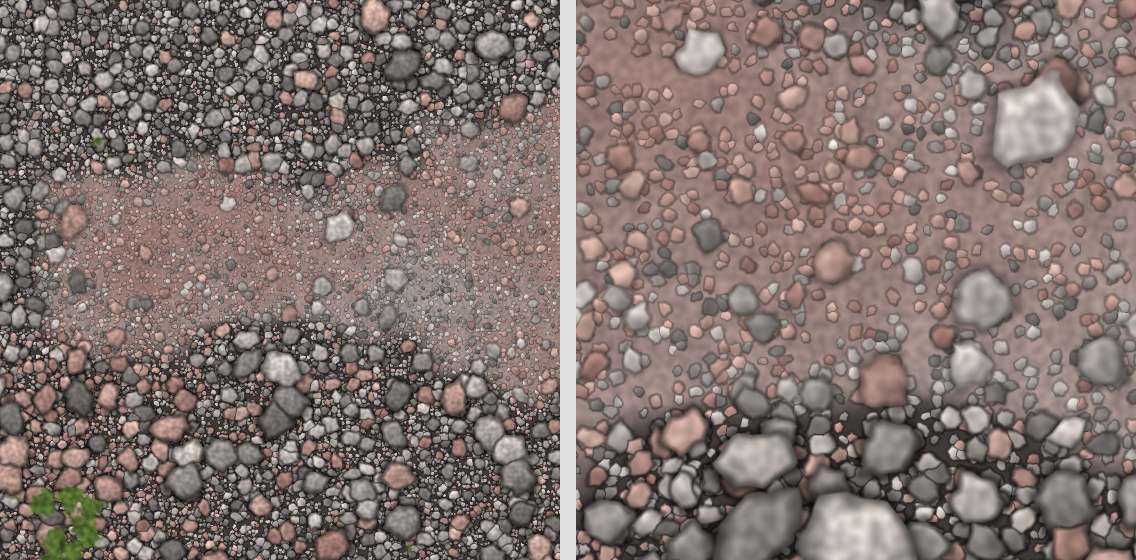
Left: the whole. Right: its middle third, enlarged.
Reproduce this texture procedurally as a three.js fragment shader.

```glsl
varying vec2 vUv;

const vec3 GAP = vec3(0.25, 0.22, 0.21);
const vec3 DUST_GRAY = vec3(0.62, 0.57, 0.55);
const vec3 DUST_PINK = vec3(0.59, 0.46, 0.44);
const vec3 ROCK_DARK = vec3(0.43, 0.41, 0.40);
const vec3 ROCK_PALE = vec3(0.81, 0.77, 0.75);
const vec3 PINK_DARK = vec3(0.60, 0.46, 0.43);
const vec3 PINK_PALE = vec3(0.80, 0.67, 0.63);
const vec3 MOSS_DARK = vec3(0.18, 0.25, 0.10);
const vec3 MOSS_LIGHT = vec3(0.43, 0.58, 0.22);
const vec2 LIGHT = vec2(-0.4, 0.9);

vec2 hash2(vec2 p) {
  vec3 q = fract(p.xyx * vec3(0.1031, 0.1030, 0.0973));
  q += dot(q, q.yzx + 33.33);
  return fract((q.xx + q.yz) * q.zy);
}

float gradientDot(vec2 cell, vec2 offset) {
  float a = 6.2832 * hash2(cell + 71.0).x;
  return dot(vec2(cos(a), sin(a)), offset);
}

float gnoise(vec2 p) {
  vec2 i = floor(p), f = fract(p);
  vec2 u = f * f * f * (f * (f * 6.0 - 15.0) + 10.0);
  vec2 e = vec2(1.0, 0.0);
  float low = mix(gradientDot(i, f), gradientDot(i + e, f - e), u.x);
  float high = mix(gradientDot(i + e.yx, f - e.yx), gradientDot(i + 1.0, f - 1.0), u.x);
  return mix(low, high, u.y);
}

// Weights of the upper gravel, the dusty track and the lower gravel
vec3 zones(vec2 uv) {
  float y = uv.y + 0.10 * gnoise(uv * 4.0) + 0.07 * gnoise(uv * 10.0);
  float top = 0.67 + 0.17 * smoothstep(0.6, 0.95, uv.x);
  float bottom = 0.43 - 0.10 * smoothstep(0.5, 0.85, uv.x);
  float lower = 1.0 - smoothstep(bottom - 0.06, bottom + 0.04, y);
  float leftBank = 1.0 - smoothstep(0.02, 0.13, uv.x);
  float upper = max(smoothstep(top - 0.05, top + 0.06, y), leftBank * (1.0 - lower));
  return vec3(upper, max(0.0, 1.0 - upper - lower), lower);
}

float pinkness(vec2 uv, vec3 zone) {
  float pocket = 1.0 - smoothstep(0.05, 0.28, distance(uv, vec2(0.76, 0.45)));
  float track = 0.62 + 0.7 * gnoise(uv * 6.0 + 3.0) - 0.45 * pocket;
  float bank = mix(0.62, 0.20, smoothstep(0.08, 0.55, uv.x));
  return clamp(dot(zone, vec3(0.10, track, bank)), 0.0, 1.0);
}

// Rounded random polygon; 1 at the outline
float stoneShape(vec2 q, vec2 id) {
  vec2 h = hash2(id + 11.0);
  float a = 6.2832 * h.x, c = cos(a), s = sin(a);
  q = mat2(c, s, -s, c) * q * vec2(1.0, 1.0 + 0.5 * h.y);
  float d = 0.0;
  for (int i = 0; i < 6; i++) {
    vec2 r = hash2(id + 23.0 * float(i + 1));
    float t = 1.047 * (float(i) + 0.7 * r.x);
    d = max(d, dot(q, vec2(cos(t), sin(t))) / mix(0.75, 1.1, r.y));
  }
  return mix(d, length(q), 0.35);
}

// Lays one size of stone on the ground; shares are per zone
vec3 paintStones(vec3 ground, vec2 uv, float scale, vec3 shares, float seed) {
  vec2 p = uv * scale;
  p += 0.14 * vec2(gnoise(p * 2.5), gnoise(p * 2.5 + 17.0));
  float nearest = 9.0, second = 9.0;
  vec2 id = vec2(0.0), local = vec2(0.0), home = uv;
  for (int j = -1; j <= 1; j++) {
    for (int i = -1; i <= 1; i++) {
      vec2 cell = floor(p) + vec2(float(i), float(j));
      vec2 key = cell + seed, pick = hash2(key + 5.0);
      vec2 center = cell + 0.5 + 0.7 * (hash2(key) - 0.5);
      if (pick.x > dot(zones(center / scale), shares)) continue;
      vec2 q = (p - center) / mix(0.40, 0.68, pick.y);
      float d = stoneShape(q, key);
      second = min(second, max(d, nearest));
      if (d < nearest) {
        nearest = d;
        id = key;
        local = q;
        home = center / scale;
      }
    }
  }
  vec3 zone = zones(home);
  float relief = 1.0 - 0.45 * zone.y;
  vec2 tone = hash2(id + 41.0);
  float pink = step(tone.x, pinkness(home, zone));
  vec3 rock = mix(mix(ROCK_DARK, ROCK_PALE, tone.y), mix(PINK_DARK, PINK_PALE, tone.y), pink);
  rock *= 1.0 + 0.26 * gnoise(uv * 130.0 + seed) + 0.22 * gnoise(uv * 60.0 + seed);
  rock *= 0.97 + 0.20 * dot(local, LIGHT);
  float rim = smoothstep(0.0, 0.35, min(1.0 - nearest, second - nearest));
  rock *= mix(1.0 - 0.5 * relief, 1.0, rim);
  ground *= mix(1.0 - 0.55 * relief, 1.0, smoothstep(0.95, 1.4, nearest));
  float soft = 0.0025 * scale;
  return mix(rock, ground, smoothstep(1.0 - soft, 1.0 + soft, nearest));
}

// Moss clump in the corner and a few stray tufts
float mossCover(vec2 uv) {
  float d = 1.0;
  for (int i = 0; i < 12; i++) {
    vec2 h = hash2(vec2(float(i) * 7.0, 19.0));
    float clump = distance(uv, vec2(0.10, 0.06) + (h - 0.5) * vec2(0.13, 0.11)) - 0.022;
    float tuft = distance(uv, h) - 0.005;
    d = min(d, i < 8 ? clump : tuft);
  }
  d += 0.014 * gnoise(uv * 45.0) + 0.010 * gnoise(uv * 110.0);
  return 1.0 - smoothstep(-0.006, 0.005, d);
}

void main() {
  vec3 zone = zones(vUv);
  vec3 dust = mix(DUST_GRAY, DUST_PINK, pinkness(vUv, zone));
  dust *= 1.0 + 0.20 * gnoise(vUv * 170.0) + 0.14 * gnoise(vUv * 25.0);
  vec3 color = mix(GAP, dust, smoothstep(0.1, 0.8, zone.y));

  // Grit first, boulders last
  color = paintStones(color, vUv, 125.0, vec3(0.85, 0.50, 0.85), 31.0);
  color = paintStones(color, vUv, 66.0, vec3(0.70, 0.16, 0.65), 157.0);
  color = paintStones(color, vUv, 36.0, vec3(0.55, 0.04, 0.50), 293.0);
  color = paintStones(color, vUv, 19.0, vec3(0.07, 0.03, 0.30), 419.0);

  float blades = 0.5 + 0.6 * gnoise(vUv * 95.0) + 0.5 * gnoise(vUv * 40.0);
  vec3 moss = mix(MOSS_DARK, MOSS_LIGHT, clamp(blades, 0.0, 1.0));
  color = mix(color, moss, 0.9 * mossCover(vUv));
  gl_FragColor = vec4(color, 1.0);
}
```
